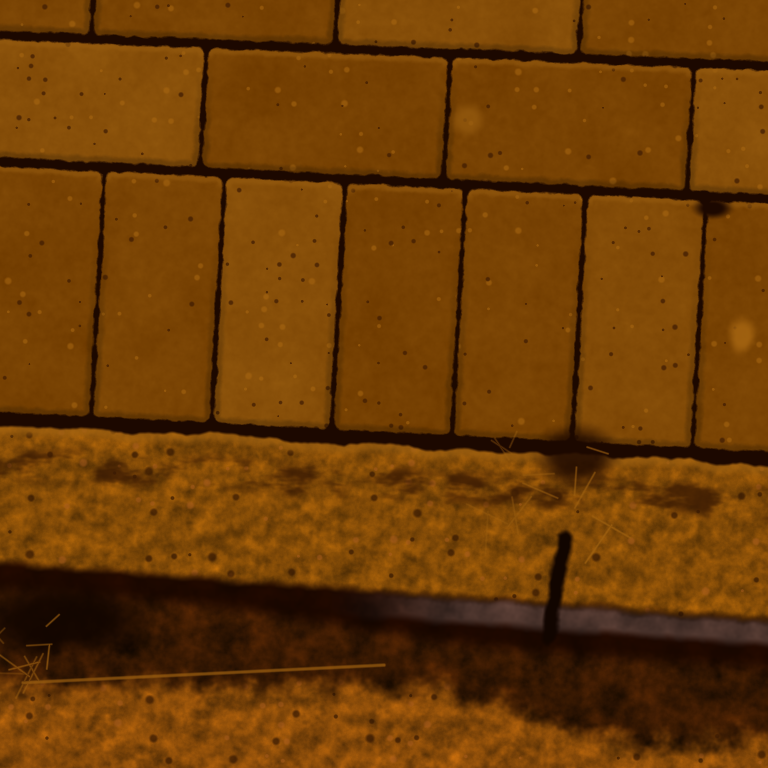
A Shadertoy shader for this texture:

```glsl
// Weathered brick paving above a stone kerb, a dark gutter and bare earth.
// Repeated rounded boxes form the bricks; gradient noise, grit and straw
// segments add the wear. The working y axis points down.

const vec3 SHADOW = vec3(0.11, 0.03, 0);
const vec3 SOIL = vec3(0.25, 0.11, 0.01);
const vec3 CLAY = vec3(0.465, 0.255, 0.01);
const vec3 SAND = vec3(0.59, 0.36, 0.06);

vec2 hash2(vec2 p) {
    vec3 q = fract(p.xyx * vec3(0.1031, 0.1030, 0.0973));
    q += dot(q, q.yzx + 33.33);
    return fract((q.xx + q.yz) * q.zy);
}

float ramp(vec2 cell, vec2 corner, vec2 f) {
    return dot(hash2(cell + corner) * 2.0 - 1.0, f - corner);
}

float gradientNoise(vec2 p) {
    vec2 i = floor(p), f = fract(p), w = f * f * (3.0 - 2.0 * f);
    return mix(mix(ramp(i, vec2(0), f), ramp(i, vec2(1, 0), f), w.x),
               mix(ramp(i, vec2(0, 1), f), ramp(i, vec2(1), f), w.x), w.y);
}

float fbm(vec2 p) {
    float sum = 0.0, amp = 1.0;
    for (int i = 0; i < 4; i++) {
        sum += amp * gradientNoise(p);
        p = mat2(1.6, 1.2, -1.2, 1.6) * p + 17.3;
        amp *= 0.55;
    }
    return sum;
}

float blob(vec2 p, vec2 centre, vec2 radius) {
    return smoothstep(1.2, 0.4, length((p - centre) / radius));
}

float line(vec2 p, vec2 a, vec2 b, float width, float blur) {
    vec2 ab = b - a;
    float t = clamp(dot(p - a, ab) / dot(ab, ab), 0.0, 1.0);
    return smoothstep(width + blur, width - blur, length(p - a - ab * t));
}

// One random fleck in some of the grid cells
float grit(vec2 p, float cells, float density) {
    vec2 id = floor(p * cells) + cells, h = hash2(id);
    vec2 off = fract(p * cells) - 0.3 - 0.4 * hash2(id + 51.0);
    float radius = 0.1 + 0.2 * h.y;
    return step(h.x, density) * smoothstep(radius, radius * 0.4, length(off));
}

float strawPile(vec2 p, vec2 centre, vec2 spread, float blur) {
    float cover = 0.0;
    for (int i = 0; i < 14; i++) {
        vec2 h = hash2(vec2(float(i) * 7.1, centre.x * 90.0));
        vec2 a = centre + (h - 0.5) * spread;
        float angle = 6.3 * h.x + 9.0 * h.y;
        vec2 b = a + vec2(cos(angle), sin(angle)) * (0.02 + 0.04 * h.y);
        cover = max(cover, line(p, a, b, 0.0011, blur) * (0.3 + 0.5 * h.x));
    }
    return cover;
}

// Bricks between two joints; every third one from "pale" on is lighter
vec3 bricks(vec2 p, float top, float bottom, float start, float pitch, float pale, float blur) {
    float x = (p.x + 0.055 * (p.y - 0.39) - start) / pitch, id = floor(x);
    vec2 local = vec2((fract(x) - 0.5) * pitch, p.y - 0.5 * (top + bottom));
    vec2 q = abs(local) - 0.5 * vec2(pitch, bottom - top) + vec2(0.0115, 0.0145);
    float d = length(max(q, 0.0)) + min(max(q.x, q.y), 0.0) - 0.008;
    d += 0.0035 * fbm(p * 55.0);
    float light = step(mod(id - pale, 3.0), 0.5);
    float tone = 0.42 * light + 0.18 * hash2(vec2(id, pale)).x - 0.09;
    tone += 0.29 * fbm(p * 13.0 + id * 3.0) + 0.2 * fbm(p * 85.0);
    vec3 col = CLAY + (SAND - CLAY) * tone;
    col = mix(col, SAND * 1.12, 0.55 * grit(p, 48.0, 0.14));
    col = mix(col, SOIL, 0.75 * grit(p, 62.0, 0.06 + 0.08 * light));
    float rim = smoothstep(-0.01, -0.003, d);
    col = mix(col, SAND, 0.55 * rim * smoothstep(0.025, 0.01, p.y - top));
    col *= 1.0 - 0.2 * rim * smoothstep(top, bottom, p.y);
    return mix(col, SHADOW, smoothstep(-blur, blur + 0.001, d));
}

// Lumpy surface lit by the slope of its noise
vec3 rough(vec2 p, vec3 base) {
    float slope = fbm(p * 24.0) - fbm(p * 24.0 + vec2(0.12, 0.3));
    vec3 col = base * (1.0 + 0.45 * slope + 0.26 * fbm(p * 75.0));
    col = mix(col, vec3(0.68, 0.37, 0.12), 0.5 * grit(p, 42.0, 0.16));
    return mix(col, SOIL * 0.8, 0.7 * grit(p, 38.0, 0.18));
}

vec3 kerbTop(vec2 p, float depth) {
    float stain = blob(vec2(depth), vec2(0.05), vec2(0.035)) * smoothstep(-0.15, 0.35, fbm(p * vec2(14, 30)));
    vec3 col = mix(rough(p, mix(CLAY, SAND, 0.35)), SOIL * 0.9, 0.8 * stain);
    return mix(col, SAND * 1.08, 0.65 * smoothstep(0.017, 0.004, depth));
}

vec3 gutter(vec2 p, float depth, float n) {
    vec3 soil = SOIL * (0.85 + 0.7 * n + 0.3 * fbm(p * 70.0));
    float gleam = blob(vec2(depth), vec2(0.021), vec2(0.026)) * smoothstep(0.42, 0.62, p.x);
    vec3 face = mix(SHADOW, vec3(0.29, 0.2, 0.17), gleam) * (1.0 + 0.5 * n);
    float end = 0.035 + 0.03 * smoothstep(0.2, 0.7, p.x);
    vec3 col = mix(face, soil, smoothstep(-0.012, 0.016, depth - end));
    return mix(col, SHADOW * 0.6, 0.9 * blob(p + 0.012 * n, vec2(0.08, 0.81), vec2(0.12, 0.05)));
}

void mainImage(out vec4 fragColor, in vec2 fragCoord) {
    vec2 p = vec2(fragCoord.x, iResolution.y - fragCoord.y) / iResolution.xy;
    float blur = 1.0 / iResolution.y, n = fbm(p * 22.0);
    vec2 bent = p + 0.006 * n;
    // Three courses of paving
    vec3 joint = vec3(0.046, 0.211, 0.542) + vec3(0.04, 0.048, 0.052) * p.x, col;
    if (p.y < joint.x) col = bricks(p, joint.x - 0.17, joint.x, 0.1, 0.318, 4.0, blur);
    else if (p.y < joint.y) col = bricks(p, joint.x, joint.y, 0.251, 0.318, -1.0, blur);
    else col = bricks(p, joint.y, joint.z, 0.127, 0.157, 1.0, blur);
    col = mix(col, SAND, 0.7 * blob(p, vec2(0.609, 0.156), vec2(0.022)));
    col = mix(col, SAND * 1.1, 0.85 * blob(bent, vec2(0.966, 0.437), vec2(0.019, 0.027)));
    col = mix(col, SHADOW, blob(p, vec2(0.928, 0.271), vec2(0.026, 0.014)));
    // Kerb, gutter and earth
    float kerb = p.y - joint.z - 0.011 + 0.01 * fbm(vec2(p.x * 16.0, 2.4));
    col = mix(col, kerbTop(p, kerb), smoothstep(-0.002, 0.003, kerb));
    float edge = bent.y - 0.731 - 0.073 * p.x;
    col = mix(col, gutter(p, edge, n), smoothstep(-0.006, 0.01, edge));
    float earth = p.y - 0.895 - 0.07 * smoothstep(0.5, 0.85, p.x) + 0.03 * n;
    col = mix(col, rough(p, vec3(0.53, 0.29, 0.035)), smoothstep(-0.018, 0.018, earth));
    // Broken kerb joint, straw and a twig
    col = mix(col, SHADOW, 0.85 * blob(bent, vec2(0.752, 0.595), vec2(0.055, 0.042)));
    col = mix(col, SHADOW * 0.6, line(bent, vec2(0.735, 0.7), vec2(0.714, 0.83), 0.009, 0.004));
    float straw = strawPile(p, vec2(0.72, 0.62), vec2(0.18, 0.13), blur);
    straw = max(straw, strawPile(p, vec2(0.03, 0.86), vec2(0.1), blur));
    straw = max(straw, 0.7 * line(p, vec2(0.03, 0.889), vec2(0.5, 0.866), 0.002, 0.0015));
    fragColor = vec4(mix(col, SAND * 1.05, straw), 1.0);
}
```
